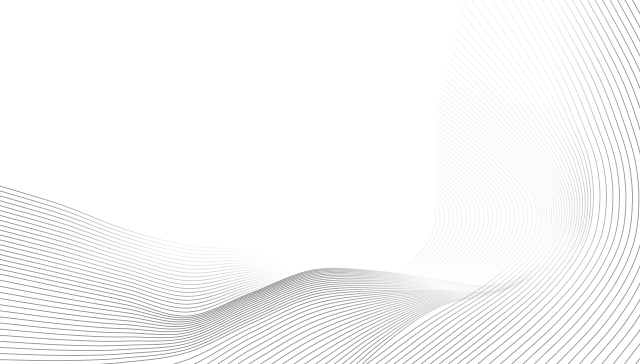
Give the GLSL for this background, as a Shadertoy shader.

```glsl
// Fine grey contour lines on white: a fan at the left folds into a low hump,
// and a sheet of nested arcs sweeps up the right side. Each sheet blends
// between four guide curves, given by splines across the canvas.

const vec3 PAPER = vec3(1.0);
const vec3 INK = vec3(0.25);
const float HALF_STROKE = 0.0011;   // in canvas heights
const float STRONG = 0.62;          // opacity of the darkest lines
const float FAINT = 0.08;           // opacity of the palest arcs
const float WAVE_SPAN = 0.879;      // canvas widths covered by the wave guides
const float STEPS = 9.0;            // spline steps along each guide
const ivec3 WAVE_LINES = ivec3(18, 15, 20);
const ivec3 ARC_LINES = ivec3(17, 22, 24);

// Heights of the four wave guides at ten places from left to right.
const vec4 WAVE[10] = vec4[10](
    vec4(0.489, 0.247, -0.005, -0.644),
    vec4(0.436, 0.210, -0.005, -0.644),
    vec4(0.370, 0.174, 0.005, -0.644),
    vec4(0.326, 0.132, 0.032, -0.530),
    vec4(0.311, 0.194, 0.110, -0.347),
    vec4(0.265, 0.258, 0.183, -0.169),
    vec4(0.253, 0.256, 0.201, 0.018),
    vec4(0.235, 0.233, 0.203, 0.151),
    vec4(0.226, 0.219, 0.205, 0.196),
    vec4(0.315, 0.308, 0.295, 0.274));

// Horizontal places of the four arc guides at ten heights going up.
const vec4 ARC[10] = vec4[10](
    vec4(1.029, 0.729, 0.573, 0.390),
    vec4(1.068, 0.807, 0.660, 0.488),
    vec4(1.090, 0.872, 0.762, 0.592),
    vec4(1.099, 0.914, 0.827, 0.661),
    vec4(1.100, 0.927, 0.835, 0.667),
    vec4(1.095, 0.921, 0.789, 0.586),
    vec4(1.083, 0.898, 0.716, 0.469),
    vec4(1.063, 0.871, 0.632, 0.358),
    vec4(1.034, 0.837, 0.540, 0.254),
    vec4(1.000, 0.801, 0.449, 0.156));

// Smooth curve through the guide places; slope is per step.
vec4 spline(vec4 g[10], float s, out vec4 slope) {
    int i = clamp(int(floor(s)), 0, 8);
    float f = clamp(s - float(i), 0.0, 1.0);
    vec4 b = g[i], c = g[i + 1];
    vec4 a = 2.0 * b - c, d = 2.0 * c - b;
    if (i > 0) a = g[i - 1];
    if (i < 8) d = g[i + 2];
    vec4 c1 = 0.5 * (c - a);
    vec4 c2 = a - 2.5 * b + 2.0 * c - 0.5 * d;
    vec4 c3 = 0.5 * (d - a) + 1.5 * (b - c);
    slope = c1 + f * (2.0 * c2 + 3.0 * f * c3);
    return b + f * (c1 + f * (c2 + f * c3));
}

// Antialiased coverage of a thin stroke.
float stroke(float dist) {
    float px = 1.0 / iResolution.y;
    return clamp((HALF_STROKE + 0.5 * px - dist) / px, 0.0, min(1.0, 2.0 * HALF_STROKE / px));
}

// k runs from 0 at the top guide to 3 at the lowest one.
float waveOpacity(float k, float x) {
    float start = 1.0 - smoothstep(0.0, 0.3, x);
    float body = mix(0.12, 1.0, max(smoothstep(0.0, 1.1, k), start));
    float tail = 1.0 - smoothstep(0.32 + 0.085 * k, 0.62 + 0.05 * k, x);
    tail = mix(0.04, 1.0, tail) * (1.0 - smoothstep(0.75, 0.875, x));
    if (k < 1.0) tail *= 1.0 - smoothstep(0.30, 0.46, x);
    return STRONG * body * tail;
}

// k runs from 0 at the outer guide to 3 at the inner one.
float arcOpacity(float k, vec2 p) {
    float upper = mix(FAINT, STRONG, smoothstep(0.85, 1.0, p.x));
    float lower = 1.0 - smoothstep(0.04, 0.46 - 0.08 * k, p.y);
    if (k > 2.0) return upper * smoothstep(0.22, 0.30, p.y);
    return mix(upper, STRONG, lower);
}

void mainImage(out vec4 fragColor, in vec2 fragCoord) {
    vec2 p = fragCoord / iResolution.xy;
    float aspect = iResolution.x / iResolution.y;
    float clear = 1.0;   // share of paper left uncovered
    vec4 slope;

    // Left fan and hump: lines as heights over x, bunched under the crest.
    vec4 wave = spline(WAVE, p.x / WAVE_SPAN * STEPS, slope);
    slope *= STEPS / (WAVE_SPAN * aspect);
    float bunch = 0.5 * smoothstep(0.15, 0.40, p.x);
    for (int band = 0; band < 3; band++) {
        for (int j = 0; j < WAVE_LINES[band]; j++) {
            float t = float(j) / float(WAVE_LINES[band]);
            float k = float(band) + t;
            if (band > 0) t = mix(t, t * t, bunch);
            float dist = abs(p.y - mix(wave[band], wave[band + 1], t));
            float tilt = mix(slope[band], slope[band + 1], t);
            float cover = stroke(dist * inversesqrt(1.0 + tilt * tilt));
            clear *= 1.0 - cover * waveOpacity(k, p.x);
        }
    }

    // Soft left limit of the arc sheet.
    float limit = 0.682 + 0.042 * smoothstep(0.65, 1.05, p.y)
        - 0.15 * (1.0 - smoothstep(0.22, 0.45, p.y));
    float inside = smoothstep(-0.004, 0.006, p.x - limit);
    inside = mix(1.0, inside, smoothstep(0.15, 0.25, p.y));

    // Right sheet: lines as x over height, every second inner one fading low.
    vec4 arc = spline(ARC, p.y * STEPS, slope);
    slope *= STEPS * aspect;
    for (int band = 0; band < 3; band++) {
        for (int j = 0; j < ARC_LINES[band]; j++) {
            float t = float(j) / float(ARC_LINES[band]);
            float dist = abs(p.x - mix(arc[band], arc[band + 1], t)) * aspect;
            float tilt = mix(slope[band], slope[band + 1], t);
            float cover = stroke(dist * inversesqrt(1.0 + tilt * tilt));
            float thin = band == 1 && j % 2 == 1 ? smoothstep(0.25, 0.45, p.y) : 1.0;
            clear *= 1.0 - cover * thin * inside * arcOpacity(float(band) + t, p);
        }
    }

    fragColor = vec4(mix(INK, PAPER, clear), 1.0);
}
```
